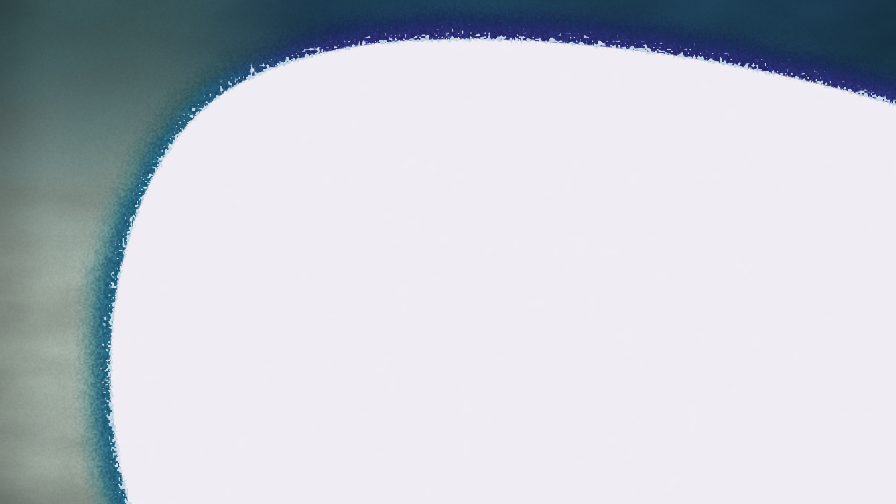
Write a Shadertoy shader that draws this background.

```glsl
// A pale rounded field bordered by a sparkling blue rim, over misty green-grey stone.
// Two parabolas joined by a hyperbolic corner give the outline; its approximate
// distance drives the rim bands, and hashed value noise adds clouds and grain.

const vec3 PAPER      = vec3(0.938, 0.926, 0.957);
const vec3 STONE      = vec3(0.61, 0.66, 0.62);
const vec3 STONE_DARK = vec3(0.22, 0.33, 0.34);
const vec3 DEEP_SEA   = vec3(0.11, 0.24, 0.33);
const vec3 RIM_TEAL   = vec3(0.28, 0.51, 0.53);
const vec3 RIM_BLUE   = vec3(0.12, 0.37, 0.49);
const vec3 RIM_NAVY   = vec3(0.10, 0.16, 0.36);
const vec3 RIM_VIOLET = vec3(0.17, 0.18, 0.46);
const vec3 SPARK      = vec3(0.70, 0.87, 0.92);

const vec2  LEFT_TIP   = vec2(0.206, 0.30);  // leftmost point of the side curve
const vec2  TOP_TIP    = vec2(0.83, 0.936);  // highest point of the top curve
const float LEFT_BEND  = 0.47;
const vec2  TOP_BEND   = vec2(0.34, 0.157);  // bend left and right of the tip
const float CORNER     = 0.0085;
const float GRAIN_FREQ = 310.0;
const float RAGGED     = 0.010;

float hash(vec2 p) {
    vec3 q = fract(p.xyx * vec3(0.1031, 0.1030, 0.0973));
    q += dot(q, q.yzx + 33.33);
    return fract((q.x + q.y) * q.z);
}

float valueNoise(vec2 p) {
    vec2 cell = floor(p), f = fract(p);
    f = f * f * (3.0 - 2.0 * f);
    float low  = mix(hash(cell), hash(cell + vec2(1, 0)), f.x);
    float high = mix(hash(cell + vec2(0, 1)), hash(cell + vec2(1, 1)), f.x);
    return mix(low, high, f.y);
}

float fbm(vec2 p) {
    float sum = 0.0, weight = 0.5;
    for (int i = 0; i < 5; i++) {
        sum += weight * valueNoise(p);
        p = mat2(1.6, 0.8, -0.8, 1.6) * p + 17.0;
        weight *= 0.5;
    }
    return sum;
}

// Approximate distance to the outline, positive outside the pale field
float outlineDistance(vec2 p) {
    float dy = p.y - LEFT_TIP.y, dx = p.x - TOP_TIP.x;
    float bend = dx < 0.0 ? TOP_BEND.x : TOP_BEND.y;
    float side = p.x - LEFT_TIP.x - LEFT_BEND * dy * dy;
    float top  = TOP_TIP.y - bend * dx * dx - p.y;
    float root = sqrt((side - top) * (side - top) + 4.0 * CORNER);
    float w = 0.5 - 0.5 * (side - top) / root;
    vec2 slope = w * vec2(1.0, -2.0 * LEFT_BEND * dy)
               + (1.0 - w) * vec2(-2.0 * bend * dx, -1.0);
    return -0.5 * (side + top - root) / max(length(slope), 0.3);
}

// Misty stone: light at the lower left, dark above, sea blue to the right
vec3 stone(vec2 p) {
    float cloud = fbm(p * vec2(5.0, 13.0)) - 0.48;
    float shade = smoothstep(0.38, 1.02, p.y + 0.16 * cloud);
    vec3 col = mix(STONE, STONE_DARK, shade);
    col = mix(col, DEEP_SEA, smoothstep(0.28, 0.68, p.x));
    col *= 1.0 + 0.36 * cloud;
    col *= mix(0.83, 1.0, smoothstep(-0.02, 0.11, p.x));
    col *= mix(0.87, 1.0, smoothstep(0.0, 0.22, p.y));
    return col * mix(1.0, 0.88, smoothstep(1.3, 1.8, p.x));
}

void mainImage(out vec4 fragColor, in vec2 fragCoord) {
    vec2 p = fragCoord / iResolution.y;
    float pixel = 1.0 / iResolution.y;
    float dist = outlineDistance(p);
    float grain = valueNoise(p * GRAIN_FREQ);
    float fleck = valueNoise(p * GRAIN_FREQ * 0.8 + 71.3);
    float drift = fbm(p * 9.0 + 5.0) - 0.48;

    // Rim: soft teal fringe, then deep blue, turning violet along the top
    float along = smoothstep(0.36, 0.68, p.x);
    float d = dist + 0.018 * drift + 0.010 * (grain - 0.5);
    vec3 fringe = mix(RIM_TEAL * mix(1.0, 0.6, smoothstep(0.5, 0.95, p.y)), RIM_NAVY, along);
    vec3 inner  = mix(RIM_BLUE, RIM_VIOLET, along);
    vec3 col = stone(p);
    col = mix(col, fringe, 0.85 * (1.0 - smoothstep(0.025, 0.085, d)));
    col = mix(col, inner, 0.9 * (1.0 - smoothstep(0.010, 0.050, d)));

    // Grain and bright flecks, denser toward the outline
    float nearRim = exp(-max(dist, 0.0) / 0.026);
    col *= 1.0 + (grain - 0.5) * mix(0.05, 0.65, nearRim);
    float density = 0.85 * exp(-max(dist, 0.0) / 0.014);
    float spark = smoothstep(0.0, 0.22, fleck - 1.0 + density);
    col = mix(col, mix(SPARK, PAPER, grain), spark * 0.9);

    // Pale field with a ragged, smoothed border
    float ragged = dist + RAGGED * (fleck - 0.55);
    vec3 paper = PAPER + 0.006 * (fbm(p * 40.0) - 0.48);
    col = mix(paper, col, smoothstep(-pixel, pixel + 0.002, ragged));
    fragColor = vec4(clamp(col, 0.0, 1.0), 1.0);
}
```
